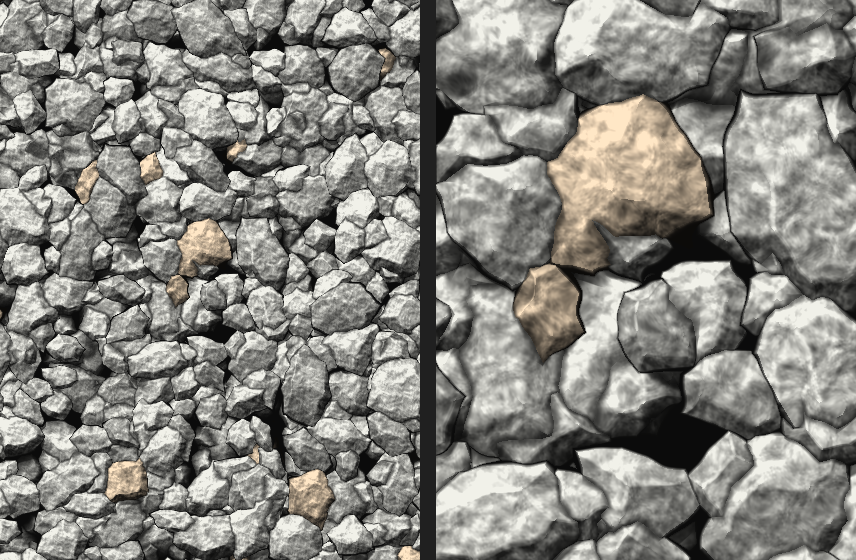
Left, the full canvas; right, a detail of the centre.
Reproduce this texture procedurally as a WebGL 1 fragment shader.

```glsl
precision highp float;
// A bed of crushed grey gravel: overlapping faceted stones in hard daylight.
uniform vec2 u_resolution;

#define STONES 12.0      // large stones per canvas height
#define SMALLER 1.6      // scale step to the small stones
#define PILE 0.55        // spread of resting heights, in large cells
#define JITTER 0.5       // scatter inside a cell
#define ALBEDO 0.77      // mean stone brightness
#define GRIT 0.62        // strength of the mottled surface
#define RELIEF 0.9       // strength of the fine lit bumps
#define WARM_SHARE 0.05  // share of tan stones
#define SHADOW 0.62      // depth of cast shadows
#define LIGHT vec3(-0.28, 0.60, 0.75)

const float TAU = 6.2831853;
const float SIDES = 7.0;

struct Surface {
  float z;      // height, in canvas heights
  float gap;    // height above the next stone below
  float body;   // height above the stone's own rim
  float worn;   // closeness to a facet edge
  vec3 normal;
  vec2 id;
};

vec3 hash3(vec2 p) {
  vec3 q = vec3(dot(p, vec2(127.1, 311.7)), dot(p, vec2(269.5, 183.3)), dot(p, vec2(419.2, 371.9)));
  return fract(sin(q) * 43758.545);
}

float noise(vec2 p) {
  vec2 i = floor(p), f = fract(p);
  f = f * f * (3.0 - 2.0 * f);
  return mix(mix(hash3(i).x, hash3(i + vec2(1, 0)).x, f.x),
             mix(hash3(i + vec2(0, 1)).x, hash3(i + vec2(1, 1)).x, f.x), f.y);
}

float fbm(vec2 p) {
  float sum = 0.0, amp = 0.5;
  for (int i = 0; i < 4; i++) {
    sum += amp * noise(p);
    p = mat2(1.6, 1.2, -1.2, 1.6) * p + 7.3;
    amp *= 0.6;
  }
  return sum / 1.088;
}

// Convex stone: the lowest of a tilted cap and a ring of side planes.
float stone(vec2 p, vec2 id, out vec3 normal, out float worn) {
  vec3 form = hash3(id + 3.1), cap = hash3(id + 9.7);
  float turn = form.x * TAU, stretch = mix(1.0, 1.32, form.y);
  float radius = mix(0.46, 0.70, form.z);
  float c = cos(turn), s = sin(turn);
  mat2 pose = mat2(c / stretch, -s * stretch, s / stretch, c * stretch);
  vec2 q = pose * p;
  vec2 slope = (cap.xy - 0.5) * 0.8, nextSlope = slope;
  float h = 0.26 + 0.14 * cap.z - dot(slope, q), next = 9.0;
  for (float k = 0.0; k < SIDES; k++) {
    vec3 r = hash3(id + 1.37 * k + 21.0);
    float angle = (k + 0.75 * r.x) * TAU / SIDES;
    vec2 dir = vec2(cos(angle), sin(angle));
    float inside = radius * mix(0.78, 1.08, r.y) - dot(dir, q);
    float steep = inside < 0.0 ? 6.0 : mix(0.55, 2.2, r.z);
    float side = steep * inside;
    if (side < h) {
      next = h; nextSlope = slope;
      h = side; slope = dir * steep;
    } else if (side < next) {
      next = side; nextSlope = dir * steep;
    }
  }
  worn = 1.0 - smoothstep(0.0, 0.06, next - h);
  normal = normalize(vec3(mix(slope, nextSlope, 0.5 * worn) * pose, 1.0));
  return h;
}

// Topmost stone at p over two sizes of scattered cells.
Surface gravel(vec2 p) {
  Surface top = Surface(-1.0, 0.0, 0.0, 0.0, vec3(0, 0, 1), vec2(0));
  float below = -1.0;
  for (int layer = 0; layer < 2; layer++) {
    float small = float(layer);
    float scale = STONES * mix(1.0, SMALLER, small);
    vec2 g = p * scale + small * 0.37;
    for (int y = -1; y <= 1; y++) for (int x = -1; x <= 1; x++) {
      vec2 cell = floor(g) + vec2(x, y);
      vec2 id = cell + small * 57.0;
      vec3 place = hash3(id);
      vec2 local = g - cell - 0.5 - (place.xy - 0.5) * JITTER;
      if (dot(local, local) > 1.4) continue;
      vec3 normal; float worn;
      float h = stone(local, id, normal, worn);
      float z = place.z * PILE * mix(1.0, 0.8, small) / STONES + h / scale;
      if (z > top.z) {
        below = top.z;
        top = Surface(z, 0.0, h, worn, normal, id);
      } else below = max(below, z);
    }
  }
  top.gap = top.z - below;
  return top;
}

void main() {
  vec2 p = gl_FragCoord.xy / u_resolution.y;
  // Chipped outlines
  p += 0.005 * (vec2(noise(p * 75.0), noise(p * 75.0 + 31.0)) - 0.5);
  Surface s = gravel(p);
  vec3 light = normalize(LIGHT);

  // Cast shadows from two steps towards the light
  float shade = 0.0;
  for (float i = 1.0; i < 3.0; i++) {
    float reach = 0.009 * i;
    float rise = reach * light.z / length(light.xy);
    float z = gravel(p + normalize(light.xy) * reach).z;
    shade = max(shade, smoothstep(0.0, 0.007, z - s.z - rise));
  }

  // Mineral mottling and fine relief
  vec3 kind = hash3(s.id + 77.0);
  vec2 grain = p * 85.0 + kind.xy * 40.0;
  float mottle = fbm(grain);
  float bump = mottle - fbm(grain + light.xy * 0.5);
  float albedo = ALBEDO * mix(0.8, 1.16, kind.x) + GRIT * (mottle - 0.5) + 0.10 * s.worn;

  // Daylight, deep gaps and contact lines
  float lit = 0.24 + 0.86 * max(dot(s.normal, light), 0.0) + RELIEF * bump;
  float open = smoothstep(-0.02, 0.36, s.z * STONES) * smoothstep(-0.2, 0.03, s.body);
  open *= mix(0.45, 1.0, smoothstep(0.0, 0.006, s.gap));
  float value = albedo * max(lit, 0.08) * open * (1.0 - SHADOW * shade);

  vec3 tint = kind.z < WARM_SHARE ? vec3(1.07, 0.96, 0.82) : vec3(1.0, 1.0, 0.967);
  gl_FragColor = vec4(tint * (0.045 + min(value, 0.9)), 1.0);
}
```
